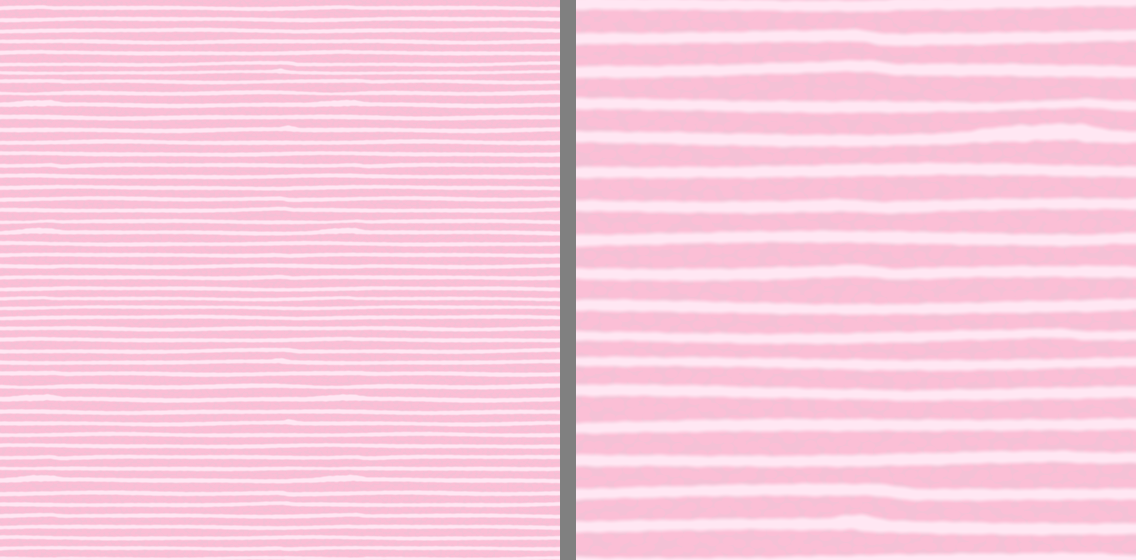
Left, the full canvas; right, a detail of the centre.
A Shadertoy shader for this pattern:

```glsl
#define LINES 49.87
#define FIRST_LINE 0.78
#define HALF_WIDTH 0.17
#define WAVE 0.055
#define ROUGHNESS 0.018
#define SOFTNESS 0.1
#define TILE_WIDTH 0.545
#define TILE_LINES 26.0
#define GRAIN_CELLS 190.0
#define PINK vec3(0.984, 0.748, 0.838)
#define DULL_PINK vec3(0.955, 0.758, 0.838)
#define PALE vec3(1.0, 0.907, 0.952)

const float TAU = 6.2831853;

float hash(float n) { return fract(sin(n * 12.9898 + 4.1) * 43758.5453); }

vec2 hash2(vec2 p) {
    return fract(sin(vec2(dot(p, vec2(127.1, 311.7)), dot(p, vec2(269.5, 183.3)))) * 43758.5453);
}

// Distance to the nearest scattered cell centre
float cellular(vec2 p) {
    vec2 cell = floor(p);
    float nearest = 2.0;
    for (int y = -1; y <= 1; y++)
        for (int x = -1; x <= 1; x++) {
            vec2 c = cell + vec2(x, y);
            nearest = min(nearest, distance(p, c + hash2(c)));
        }
    return nearest;
}

// Signed offset from a position that recurs once per tile
float tileOffset(float x, float origin) {
    return (fract((x - origin) / TILE_WIDTH + 0.5) - 0.5) * TILE_WIDTH;
}

// Uneven spacing: two crowded groups and a loose one
float drift(float i) {
    float crowdA = smoothstep(4.8, 7.0, i) * (1.0 - smoothstep(7.5, 13.0, i));
    float crowdB = smoothstep(25.0, 28.0, i) * (1.0 - smoothstep(32.5, 36.5, i));
    float loose = smoothstep(41.5, 43.0, i) * (1.0 - smoothstep(46.0, 50.0, i));
    return -0.06 - 0.45 * (crowdA + crowdB) + 0.22 * loose;
}

float isLine(float i, float index) { return 1.0 - step(0.5, abs(i - index)); }

// Lines carrying a heavy smear
float smeared(float i) {
    return isLine(i, 9.0) + isLine(i, 20.0) + isLine(i, 35.0) + isLine(i, 42.0);
}

// Fine ragged edge from layered sines
float ragged(float x, float seed) {
    float phase = TAU * hash(seed);
    return 0.4 * sin(x * 310.0 + phase) + 0.35 * sin(x * 523.0 + phase * 3.0)
         + 0.45 * sin(x * 131.0 + phase * 5.0);
}

// Signed distance to one brushed line, in units of line spacing
float brushLine(vec2 p, float i) {
    float id = mod(i, TILE_LINES);
    float turn = TAU * p.x / TILE_WIDTH;
    float centre = i + FIRST_LINE + drift(i);
    centre += WAVE * (sin(turn + TAU * hash(id + 31.0)) + 0.5 * sin(2.0 * turn + TAU * hash(id + 57.0)));

    // Small jog where a stroke meets its repeat
    float blob = isLine(id, 6.0) + isLine(id, 11.0);
    float seamX = mix(0.11, 0.525, max(blob, step(0.5, hash(id + 73.0)))) - 0.03 * hash(id + 91.0);
    float seam = tileOffset(p.x, seamX);
    float jog = mix(-0.08, 0.2, hash(id + 113.0));
    centre += 0.5 * jog * tanh(seam / 0.01) * exp(-abs(seam) / 0.07);

    // Stroke ends with a raised blob, smears, and sags towards the smear below
    float lump = blob * exp(-pow(seam / 0.012, 2.0));
    float smearX = tileOffset(p.x, 0.068);
    float smearShape = smoothstep(-0.075, 0.0, smearX) * (1.0 - smoothstep(0.015, 0.05, smearX));
    float smear = smeared(i) * smearShape;
    float sag = smeared(i + 1.0) * exp(-pow((smearX + 0.02) / 0.06, 2.0));
    centre += 0.1 * sag - 0.1 * lump - 0.13 * smear;

    // Crowded strokes are thinner, loose ones thicker
    float spacing = 1.0 + 0.5 * (drift(i + 1.0) - drift(i - 1.0));
    float halfWidth = HALF_WIDTH * mix(1.0, spacing, 0.9) + 0.01 * sin(turn * 2.0 + TAU * hash(id + 139.0))
                    + 0.06 * lump + 0.08 * smear - 0.05 * sag;
    float fray = ROUGHNESS * (1.0 + smear + lump);
    float side = p.y < centre ? 1.0 : 2.0;
    return abs(p.y - centre) - halfWidth - fray * ragged(p.x, i * 2.0 + side);
}

void mainImage(out vec4 fragColor, in vec2 fragCoord) {
    vec2 uv = fragCoord / iResolution.xy;
    vec2 p = vec2(uv.x, (1.0 - uv.y) * LINES);

    // Nearest line among the neighbours
    float nearestLine = floor(p.y - FIRST_LINE + 0.5);
    float d = 10.0;
    for (int k = -2; k <= 2; k++) d = min(d, brushLine(p, nearestLine + float(k)));

    // Mottled ground
    float grain = cellular(uv * GRAIN_CELLS * vec2(0.7, 1.0));
    vec3 color = mix(PINK, DULL_PINK, smoothstep(0.45, 0.57, grain));

    // Pale paint with softened edges
    float soft = max(SOFTNESS, 0.6 * LINES / iResolution.y);
    color = mix(color, PALE, 1.0 - smoothstep(-soft, soft, d));
    fragColor = vec4(color, 1.0);
}
```
